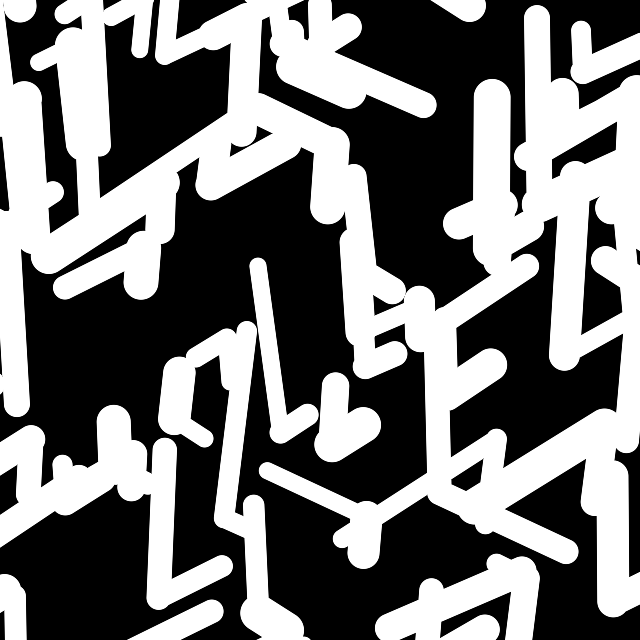
Write a Shadertoy shader that draws this pattern.

```glsl
// Irregular thicket of white round-ended strokes on black.
// Each grid cell scatters a few joints; from every joint grow one nearly
// vertical stroke and one slanted stroke, united as capsule distances.

const vec3  INK_COLOR    = vec3(1.0);
const vec3  GROUND_COLOR = vec3(0.0);
const float GRID         = 3.0;               // cells per canvas height
const int   JOINTS       = 5;                 // joints per cell
const vec2  LENGTH_RANGE = vec2(0.05, 0.30);  // stays below 1/GRID with radius
const vec2  RADIUS_RANGE = vec2(0.013, 0.029);
const float LEAN_MAX     = 8.0;               // degrees away from vertical
const vec2  SLANT_RANGE  = vec2(23.0, 34.0);  // degrees away from horizontal
const float RISING_SHARE = 0.65;              // slanted strokes rising rightward

// Four random values in 0..1 from integer keys (PCG style mixing)
vec4 hash4(ivec2 cell, int joint, int stroke) {
    uvec4 v = uvec4(ivec4(cell + 64, joint, stroke));
    v = v * 1664525u + 1013904223u;
    v += v.yzxy * v.wxyz;
    v ^= v >> 16u;
    v += v.yzxy * v.wxyz;
    return vec4(v >> 8u) / 16777216.0;
}

// Distance from p to a capsule that starts at the origin
float capsule(vec2 p, vec2 axis, float radius) {
    float t = clamp(dot(p, axis) / dot(axis, axis), 0.0, 1.0);
    return length(p - axis * t) - radius;
}

// Stroke with random length and width; short strokes are more common
float strokeDistance(vec2 p, float degrees, vec4 rnd) {
    float angle = radians(degrees);
    float reach = mix(LENGTH_RANGE.x, LENGTH_RANGE.y, rnd.x * rnd.x);
    float radius = mix(RADIUS_RANGE.x, RADIUS_RANGE.y, rnd.y);
    return capsule(p, reach * vec2(cos(angle), sin(angle)), radius);
}

// Upright and slanted stroke sharing one joint
float jointDistance(vec2 p, ivec2 cell, int joint) {
    vec4 place = hash4(cell, joint, 0);
    vec4 upright = hash4(cell, joint, 1);
    vec4 slanted = hash4(cell, joint, 2);
    p -= (vec2(cell) + place.xy) / GRID;

    float uprightAngle = 90.0 + LEAN_MAX * (2.0 * upright.z - 1.0);
    uprightAngle += 180.0 * step(0.5, upright.w);

    float slantAngle = mix(SLANT_RANGE.x, SLANT_RANGE.y, slanted.z);
    slantAngle *= place.z < RISING_SHARE ? 1.0 : -1.0;
    slantAngle += 180.0 * step(0.5, slanted.w);

    return min(strokeDistance(p, uprightAngle, upright),
               strokeDistance(p, slantAngle, slanted));
}

void mainImage(out vec4 fragColor, in vec2 fragCoord) {
    vec2 p = fragCoord / iResolution.y;
    ivec2 home = ivec2(floor(p * GRID));

    // Union of all strokes that can reach this point
    float d = 1.0;
    for (int y = -1; y <= 1; y++)
        for (int x = -1; x <= 1; x++)
            for (int j = 0; j < JOINTS; j++)
                d = min(d, jointDistance(p, home + ivec2(x, y), j));

    // Crisp edge, about one pixel wide
    float edge = 0.5 / iResolution.y;
    float ink = 1.0 - smoothstep(-edge, edge, d);
    fragColor = vec4(mix(GROUND_COLOR, INK_COLOR, ink), 1.0);
}
```
